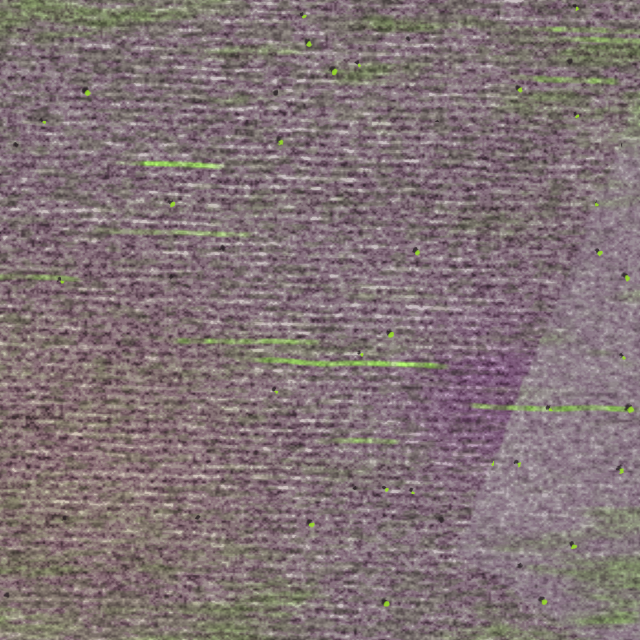
Write a WebGL 1 fragment shader that draws this texture.

```glsl
precision highp float;
uniform vec2 u_resolution;

#define ROWS 66.0
#define SLOPE 0.028
#define ROW_CONTRAST 0.11
#define GRAIN 0.92
#define DOT_CELLS 24.0
#define DARK vec3(0.41, 0.31, 0.38)
#define MAUVE vec3(0.53, 0.44, 0.50)
#define LIGHT vec3(0.60, 0.55, 0.57)
#define PALE vec3(0.79, 0.75, 0.76)
#define OLIVE vec3(0.44, 0.42, 0.39)
#define LEAF vec3(0.47, 0.68, 0.27)
#define LIME vec3(0.60, 0.88, 0.16)

float hash(vec2 p) {
  vec3 q = fract(p.xyx * 0.1031);
  q += dot(q, q.yzx + 33.33);
  return fract((q.x + q.y) * q.z);
}

float noise(vec2 p) {
  vec2 i = floor(p), f = fract(p);
  f = f * f * (3.0 - 2.0 * f);
  return mix(mix(hash(i), hash(i + vec2(1.0, 0.0)), f.x),
             mix(hash(i + vec2(0.0, 1.0)), hash(i + 1.0), f.x), f.y);
}

float fbm(vec2 p) {
  float sum = 0.0, amp = 0.53;
  for (int i = 0; i < 4; i++) {
    sum += amp * noise(p);
    p = p * 2.03 + 17.3;
    amp *= 0.5;
  }
  return sum;
}

// Soil tone from shadow to dry highlight
vec3 soilRamp(float t) {
  vec3 c = mix(DARK, MAUVE, smoothstep(0.18, 0.44, t));
  c = mix(c, LIGHT, smoothstep(0.44, 0.64, t));
  c = mix(c, PALE, smoothstep(0.64, 0.94, t));
  return c * mix(0.55, 1.0, smoothstep(-0.08, 0.24, t));
}

// Coverage of the paler field at the lower right
float paleField(vec2 uv) {
  float wobble = 0.008 * (noise(uv * 60.0) - 0.5);
  float side = uv.x - 0.716 - 0.399 * (uv.y - 0.145) + wobble;
  float base = uv.y - 0.135 + 0.7 * (uv.x - 0.716) + wobble;
  return smoothstep(-0.003, 0.004, min(side, base));
}

// Green growth along a few randomly chosen rows
float weedStreak(float x, float id, float across) {
  float chance = mix(0.10, 0.25, clamp(id / ROWS, 0.0, 1.0));
  float present = step(1.0 - chance, hash(vec2(id, 7.0)));
  float start = hash(vec2(id, 19.0)) * 0.95 - 0.1;
  float end = start + mix(0.12, 0.40, hash(vec2(id, 31.0)));
  float along = smoothstep(start, start + 0.08, x) * (1.0 - smoothstep(end - 0.03, end, x));
  float band = 1.0 - smoothstep(0.12, 0.42, abs(across));
  float patches = 0.35 + 0.9 * noise(vec2(x * 70.0, id));
  return present * along * band * patches * mix(0.3, 1.0, hash(vec2(id, 43.0)));
}

// Small plants, each with a shadow at the upper left: x plant, y shadow
vec2 plantDots(vec2 uv, float field) {
  vec2 cell = floor(uv * DOT_CELLS);
  vec2 jitter = vec2(hash(cell + 3.1), hash(cell + 57.7));
  vec2 d = uv - (cell + mix(vec2(0.3), vec2(0.7), jitter)) / DOT_CELLS;
  float chance = 0.05 + 0.06 * smoothstep(0.65, 0.9, uv.y) + 0.10 * field;
  float present = step(1.0 - chance, hash(cell + 91.3));
  float radius = mix(0.0028, 0.0052, hash(cell + 11.9));
  d += 0.003 * (noise(uv * 300.0) - 0.5);
  float plant = 1.0 - smoothstep(radius * 0.5, radius * 1.2, length(d));
  float shade = 1.0 - smoothstep(radius * 0.5, radius * 1.4, length(d + vec2(0.004, -0.004)));
  return present * vec2(plant * step(0.35, hash(cell + 5.3)), shade);
}

void main() {
  vec2 uv = gl_FragCoord.xy / u_resolution;
  float field = paleField(uv);

  // Tilted rows with a slight waver
  float row = (uv.y + SLOPE * uv.x) * ROWS + 0.35 * (noise(uv * vec2(14.0, 30.0)) - 0.5);
  float id = floor(row);
  float across = fract(row) - 0.5;
  float crest = cos(6.28318 * across);

  // Contrast is strongest left of centre and fades in patches
  float focus = exp(-5.0 * dot(uv - vec2(0.42, 0.62), uv - vec2(0.42, 0.62)));
  float contrast = (0.45 + 0.7 * focus) * (0.5 + fbm(uv * vec2(4.0, 8.0)));
  contrast *= 1.0 - 0.4 * field;

  // Grain, row variation and broken highlights
  float grain = 0.6 * noise(uv * vec2(135.0, 190.0)) + 0.4 * noise(uv * vec2(290.0, 330.0) + 40.0);
  float t = 0.43 + GRAIN * (grain - 0.5) + ROW_CONTRAST * contrast * crest;
  t += 0.09 * (hash(vec2(id, 2.0)) - 0.5) * (0.5 + 0.5 * crest);
  t += 0.22 * (fbm(uv * vec2(5.0, 9.0) + 8.0) - 0.5);
  float broken = smoothstep(0.45, 0.9, noise(vec2(uv.x * 42.0, id * 3.7)));
  t += 0.26 * broken * contrast * smoothstep(0.1, 0.9, crest);
  vec3 color = soilRamp(t + 0.07 * field);

  // Hue shifts: olive earth, warm lower left, violet beside the boundary
  float margin = smoothstep(0.68, 1.0, uv.y) + smoothstep(0.22, 0.0, uv.y);
  float olive = smoothstep(0.48, 0.72, fbm(uv * vec2(45.0, 110.0)) + 0.13 * margin);
  color = mix(color, OLIVE * (0.65 + 0.8 * t), 0.75 * olive * (1.0 - 0.5 * field));
  color *= mix(vec3(1.0), vec3(1.05, 1.02, 0.95), smoothstep(0.55, 0.0, length(uv - vec2(0.1, 0.25))));
  float violet = exp(-70.0 * dot(uv - vec2(0.77, 0.38), uv - vec2(0.77, 0.38))) * (1.0 - field);
  color *= mix(vec3(1.0), vec3(0.90, 0.74, 0.95), violet);
  color = mix(color, vec3(0.60, 0.55, 0.62), 0.25 * field);

  // Green haze and streaks
  float haze = smoothstep(0.5, 0.78, fbm(uv * vec2(5.0, 26.0) + 3.0)) * (0.2 + 0.5 * margin + 0.3 * field);
  color = mix(color, LEAF * (0.45 + 0.8 * t), clamp(0.6 * haze, 0.0, 1.0));
  float streak = clamp(weedStreak(uv.x, id, across), 0.0, 1.0);
  color = mix(color, LEAF * (0.7 + 0.8 * t), 0.85 * streak);

  vec2 dots = plantDots(uv, field);
  color = mix(color, vec3(0.14, 0.11, 0.13), 0.8 * dots.y);
  color = mix(color, LIME, 0.9 * dots.x);
  gl_FragColor = vec4(color, 1.0);
}
```
